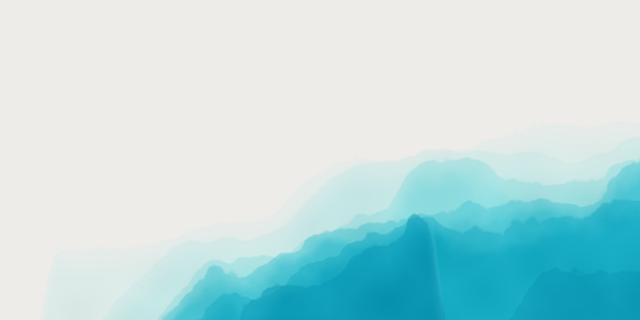
Write a WebGL 1 fragment shader that draws this background.

```glsl
precision highp float;
uniform vec2 u_resolution;

const vec3 PAPER = vec3(0.93, 0.925, 0.91);
const vec3 MIST  = vec3(0.865, 0.92, 0.91);
const vec3 PALE  = vec3(0.77, 0.905, 0.90);
const vec3 AQUA  = vec3(0.55, 0.86, 0.87);
const vec3 TEAL  = vec3(0.28, 0.765, 0.82);
const vec3 CYAN  = vec3(0.09, 0.67, 0.765);
const vec3 DEEP  = vec3(0.04, 0.59, 0.705);

const float EDGE_SOFT = 0.006;    // width of the crisp paint edge
const float RIM_WIDTH = 0.007;    // pigment gathered along an edge
const float RIM_DARK = 0.025;
const float MOTTLE = 0.05;        // tonal variation inside the paint
const float SEAM_WIDTH = 0.032;
const float SEAM_LIGHT = 0.10;
const float DROP_DENSITY = 0.35;

vec2 hash2(vec2 p) {
  vec2 q = vec2(dot(p, vec2(127.1, 311.7)), dot(p, vec2(269.5, 183.3)));
  return fract(sin(q) * 43758.55);
}

// Distance to the nearest scattered cell centre
float cellular(vec2 p) {
  vec2 cell = floor(p);
  float nearest = 2.0;
  for (int j = -1; j <= 1; j++) {
    for (int i = -1; i <= 1; i++) {
      vec2 c = cell + vec2(float(i), float(j));
      nearest = min(nearest, distance(p, c + hash2(c)));
    }
  }
  return nearest;
}

// Rounded lobes at three scales, centred near zero
float bloom(vec2 p) {
  return 0.050 * (0.45 - cellular(p * 7.0))
       + 0.022 * (0.45 - cellular(p * 18.0 + 3.7))
       + 0.008 * (0.45 - cellular(p * 43.0 + 9.1));
}

float rise(float x, float a, float b) {
  return smoothstep(a, b, x);
}

float hump(float x, float centre, float width) {
  float t = (x - centre) / width;
  return exp(-t * t);
}

// Lay one translucent wash below a ragged edge height
vec3 wash(vec3 base, vec3 pigment, vec2 p, float height, float ragged, float fade, float seed) {
  float depth = height - p.y + ragged * bloom(p + seed);
  float crisp = smoothstep(-EDGE_SOFT, EDGE_SOFT, depth);
  float body = smoothstep(0.0, fade, depth);
  float rim = crisp * exp(-max(depth, 0.0) / RIM_WIDTH);
  return mix(base, pigment, 0.45 * crisp + 0.55 * body) - RIM_DARK * ragged * rim * (base - pigment + 0.3);
}

// Small faint drops thrown off the upper edge
float splatter(vec2 p, float height) {
  vec2 g = p * 48.0;
  vec2 cell = floor(g);
  vec2 h = hash2(cell + 17.0);
  float radius = 0.06 + 0.16 * h.y;
  float drop = 1.0 - smoothstep(radius - 0.05, radius + 0.05, distance(g, cell + 0.3 + 0.4 * h));
  return drop * step(h.x, DROP_DENSITY) * hump(p.y, height, 0.045);
}

void main() {
  vec2 p = gl_FragCoord.xy / u_resolution * vec2(2.0, 1.0);
  float x = p.x;

  // Edge heights, from the faintest wash to the darkest
  float mist = -0.1 + 0.32 * rise(x, 0.08, 0.19) + 0.08 * rise(x, 0.34, 0.72)
    + 0.19 * rise(x, 0.76, 1.08) + 0.12 * rise(x, 1.22, 1.75) + 0.02 * hump(x, 1.13, 0.06);
  float pale = -0.1 + 0.345 * rise(x, 0.15, 0.62) + 0.245 * rise(x, 0.79, 1.12)
    + 0.04 * rise(x, 1.22, 1.38) - 0.04 * hump(x, 1.8, 0.12) + 0.04 * rise(x, 1.85, 2.0);
  float aqua = -0.1 + 0.28 * rise(x, 0.38, 0.68) + 0.14 * rise(x, 0.75, 1.2)
    + 0.18 * rise(x, 1.16, 1.34) - 0.08 * rise(x, 1.44, 1.64) + 0.08 * rise(x, 1.8, 2.02);
  float teal = -0.1 + 0.25 * rise(x, 0.4, 0.68) + 0.135 * rise(x, 0.75, 1.08)
    + 0.06 * rise(x, 1.17, 1.34) + 0.04 * rise(x, 1.55, 1.7) + 0.1 * rise(x, 1.82, 2.02);
  float cyan = -0.1 + 0.18 * rise(x, 0.5, 0.74) + 0.18 * rise(x, 0.76, 1.22)
    + 0.07 * rise(x, 1.22, 1.31) - 0.045 * rise(x, 1.33, 1.45)
    + 0.04 * rise(x, 1.55, 1.75) + 0.07 * rise(x, 1.82, 2.02);
  float seamX = x - (1.385 - 0.11 * p.y);
  float deep = -0.1 + 0.19 * rise(x, 0.6, 0.86) + 0.13 * rise(x, 0.88, 1.2)
    + 0.1 * rise(x, 1.22, 1.3) - 0.42 * rise(seamX, -0.02, 0.02) + 0.26 * rise(x, 1.48, 1.74);

  // Washes from light to dark
  vec3 color = PAPER;
  color = wash(color, MIST, p, mist, 0.5, 0.10, 1.3);
  color = mix(color, MIST, 0.5 * splatter(p, mist));
  color = wash(color, PALE, p, pale, 0.6, 0.11, 4.1);
  color = wash(color, AQUA, p, aqua, 0.9, 0.12, 7.7);
  color = wash(color, TEAL, p, teal, 1.0, 0.08, 11.2);
  color = wash(color, CYAN, p, cyan, 1.1, 0.09, 15.9);
  color = wash(color, DEEP, p, deep, 1.1, 0.18, 21.4);

  // Uneven drying inside the paint
  float paint = smoothstep(0.0, 0.25, mist - p.y);
  color += MOTTLE * paint * (cellular(p * 5.0 + 2.0 * bloom(p * 0.7)) - 0.45);

  // Slanted pale fold through the darker paint
  float fold = smoothstep(-SEAM_WIDTH, 0.0, seamX) * (1.0 - smoothstep(0.0, EDGE_SOFT, seamX));
  color = mix(color, AQUA, SEAM_LIGHT * fold * (1.0 - smoothstep(0.28, 0.42, p.y)));

  gl_FragColor = vec4(clamp(color, 0.0, 1.0), 1.0);
}
```
